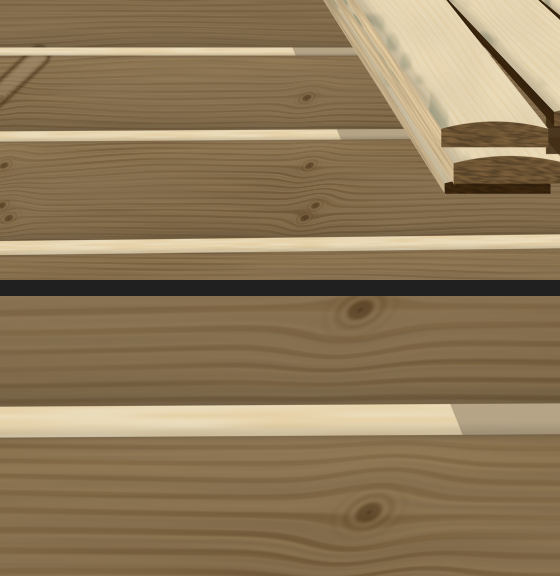
Top, the full canvas; bottom, a detail of the centre.
This texture is drawn by a WebGL 2 fragment shader. Its source:

```glsl
#version 300 es
precision highp float;
uniform vec2 u_resolution;
out vec4 outColor;

#define FACE vec3(0.51, 0.42, 0.29)
#define FACE_DARK vec3(0.43, 0.33, 0.20)
#define FACE_PALE vec3(0.62, 0.54, 0.42)
#define SUNLIT vec3(0.93, 0.89, 0.78)
#define HONEY vec3(0.90, 0.81, 0.64)
#define SHADOW vec3(0.22, 0.14, 0.05)
#define JOISTS 3
#define KNOTS 8
#define GRAIN_LINES 46.0
#define ARCH 0.026

float hash(vec2 p) {
    return fract(sin(dot(p, vec2(12.9898, 78.233))) * 43758.5453);
}

float noise(vec2 p) {
    vec2 i = floor(p), f = fract(p);
    f = f * f * (3.0 - 2.0 * f);
    return mix(mix(hash(i), hash(i + vec2(1, 0)), f.x),
               mix(hash(i + vec2(0, 1)), hash(i + vec2(1, 1)), f.x), f.y);
}

// Soft coverage, one where d is positive
float cover(float d) {
    float w = 0.75 / u_resolution.y;
    return smoothstep(-w, w, d);
}

// Brown joist sides: long grain that bends around knots
vec3 joistFace(vec2 p) {
    float field = p.y + 0.035 * noise(p * vec2(1.6, 5.0));
    float knot = 0.0, core = 0.0, rings = 0.0;
    for (int k = 0; k < KNOTS; k++) {
        float row = float(k / 2), column = float(k % 2);
        vec2 center = vec2(mix(0.03, 1.11, column) + 0.06 * (hash(vec2(row, column)) - 0.5),
                           0.65 - 0.29 * row + 0.049 * row * row);
        vec2 d = (p - center) * vec2(1.0, 1.25);
        d.x -= 0.4 * d.y;
        float q = dot(d, d);
        field -= 0.7 * (p.y - center.y) * exp(-q / 0.005);
        knot += exp(-q / 0.0009);
        core += exp(-q / 0.00012);
        rings += exp(-q / 0.0008) * sin(sqrt(q) * 420.0);
    }
    float line = smoothstep(0.1, 1.0, sin(field * GRAIN_LINES * 6.2832 + 3.0 * noise(p * vec2(2.0, 9.0))));
    float streak = noise(vec2(p.x * 5.0, field * 210.0));
    vec3 col = mix(FACE, FACE_DARK, line * (0.25 + 0.6 * noise(p * vec2(3.0, 12.0))));
    col *= 0.95 + 0.1 * streak;
    col = mix(col, FACE_PALE, 0.25 * noise(p * vec2(2.0, 6.0) + 7.0));
    col = mix(col, FACE_DARK, 0.45 * min(knot, 1.0));
    col += 0.05 * rings;
    return mix(col, SHADOW, 0.6 * min(core, 1.0));
}

// Pale joist tops, each lit up to its own shadow edge
vec3 joists(vec2 p) {
    vec3 col = joistFace(p);
    // Branch scar in the second bay
    vec2 a = p - vec2(0.14, 0.80), b = vec2(-0.16, -0.15);
    float along = clamp(dot(a, b) / dot(b, b), 0.0, 1.0);
    float scar = length(a - b * along);
    col = mix(col, FACE_PALE, 0.5 * smoothstep(0.035, 0.01, scar));
    col = mix(col, SHADOW, 0.45 * exp(-pow((scar - 0.034) / 0.008, 2.0)));
    for (int k = 0; k < JOISTS; k++) {
        float i = float(k);
        float d = p.y - (0.816 - 0.256 * i - 0.0475 * i * i + 0.006 * i * p.x);
        float halfWidth = 0.0145 + 0.0025 * i + 0.0014 * i * i;
        float above = max(d - halfWidth, 0.0), below = max(-d - halfWidth, 0.0);
        col *= 1.0 - 0.16 * exp(-above * 35.0) * step(0.0, d);
        col *= 1.0 + 0.1 * (exp(-below * 18.0) - 2.0 * exp(-below * 150.0)) * step(d, 0.0);
        float figure = noise(vec2(p.x * 9.0 + i * 5.0, d * 160.0));
        vec3 top = mix(SUNLIT, HONEY, 0.25 + 0.75 * figure);
        float lit = cover(1.05 - 0.5 * i + 0.66 * i * i - p.x - 0.4 * d);
        top = mix(mix(FACE_PALE, SUNLIT, 0.3), top, lit);
        top *= 1.0 - 0.12 * smoothstep(0.0, -halfWidth, d);
        col = mix(col, top, cover(halfWidth - abs(d)));
    }
    return col;
}

// One receding plank: x ranges are (left, right) at the front and at the upper rim
vec3 plank(vec3 col, vec2 p, vec2 front, vec2 back, float y, float thick, float sideWidth, vec3 sideCol, vec3 endCol) {
    float depth = (p.y - y) / (1.0 - y);
    float left = mix(front.x, back.x, depth), right = mix(front.y, back.y, depth);
    float u = (p.x - left) / (right - left);
    float sideDepth = (p.y - y + thick) / (1.0 - y + thick);
    float outer = mix(front.x, back.x - sideWidth, sideDepth);
    float side = cover(min(p.x - outer, min(left, front.x) + 0.002 - p.x));
    float fiber = noise(vec2(u * 70.0, depth * 5.0) + y * 90.0);
    col = mix(col, sideCol * (0.88 + 0.2 * noise(vec2((p.x - outer) * 160.0, p.y * 9.0))), side);
    // Upper face with arched growth rings
    float ring = sin(u * 75.0 + 9.0 * noise(vec2(u * 4.0, depth * 3.0) + y * 31.0));
    vec3 top = mix(SUNLIT, HONEY, 0.3 + 0.3 * fiber + 0.25 * smoothstep(0.2, 1.0, ring));
    top *= 0.97 - 0.14 * smoothstep(0.2, 0.0, u) + 0.03 * noise(p * 9.0);
    float stain = smoothstep(0.6, 0.85, noise(p * vec2(22.0, 14.0))) * smoothstep(0.25, 0.0, u);
    top = mix(top, vec3(0.5, 0.52, 0.42), 0.5 * stain);
    col = mix(col, top, cover(min(min(p.x - left, right - p.x), p.y - y)));
    // Sawn end with a crowned upper edge
    float v = 2.0 * (p.x - front.x) / (front.y - front.x) - 1.0;
    float crown = y + ARCH * (1.0 - v * v);
    float end = min(min(crown - p.y, p.y - y + thick), min(p.x - front.x, front.y - p.x));
    float saw = noise(vec2(p.x * 40.0 + p.y * 90.0, p.y * 160.0));
    return mix(col, endCol * (0.75 + 0.4 * saw), cover(end));
}

void main() {
    vec2 p = gl_FragCoord.xy / u_resolution * vec2(2.0, 1.0);
    vec3 col = joists(p);
    vec3 sideCol = mix(FACE_PALE, HONEY, 0.5);
    // Stack of planks, from the lowest up
    col = plank(col, p, vec2(1.588, 1.966), vec2(1.185, 1.52), 0.345, 0.037, 0.031, sideCol, SHADOW);
    col = plank(col, p, vec2(1.62, 2.02), vec2(1.224, 1.55), 0.417, 0.073, 0.031, sideCol * 1.08, FACE_DARK);
    col = mix(col, SHADOW, 0.85 * cover(min(p.x - 1.95, p.y - 0.45)));
    col = plank(col, p, vec2(2.4, 2.8), vec2(1.932, 2.2), 0.62, 0.06, 0.01, SHADOW, FACE_DARK);
    col = plank(col, p, vec2(1.979, 2.36), vec2(1.602, 1.922), 0.6, 0.05, 0.02, SHADOW, FACE_DARK);
    col = plank(col, p, vec2(1.576, 1.958), vec2(1.268, 1.594), 0.54, 0.066, 0.031, sideCol * 1.12, FACE_DARK);
    outColor = vec4(clamp(col, 0.0, 1.0), 1.0);
}
```
